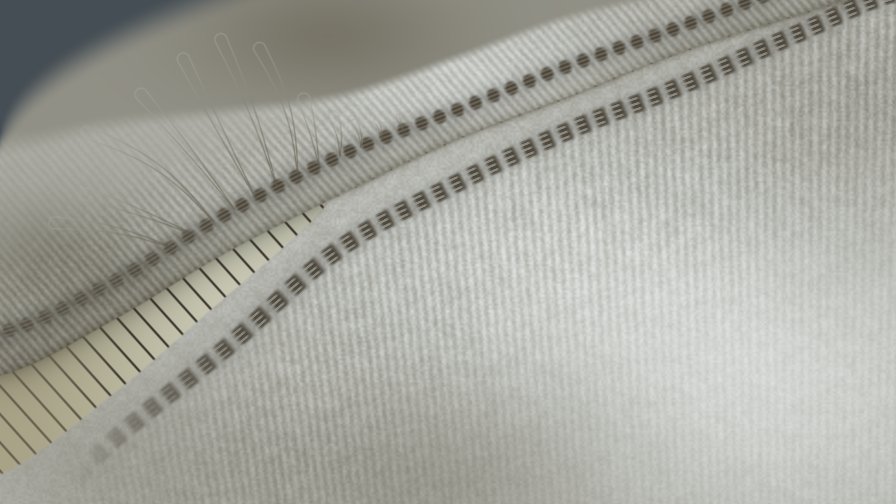
Reproduce this texture procedurally as a Shadertoy shader.

```glsl
// Two pieces of pale knit cloth joined by a diagonal seam that opens at the left.
// Height curves split the canvas into layers; ribs, stitches, threads and loose
// loops repeat in coordinates measured along those curves.

const float KNOT_GAP = 0.225;  // curve knot spacing along x
const float STITCH_STEP = 0.0356;
const float RIB_STEP = 0.0165;
const float TWILL_STEP = 0.0145;
const float THREAD_STEP = 0.0505;
const float LOOP_COUNT = 12.0;
const float TAU = 6.2832;
const vec3 CLOTH_DARK = vec3(0.35, 0.33, 0.27);
const vec3 CLOTH_LIGHT = vec3(0.78, 0.79, 0.77);
const vec3 STITCH_DARK = vec3(0.27, 0.245, 0.2);
const vec3 BACKDROP = vec3(0.27, 0.305, 0.33);

// Heights at equally spaced knots, left to right
const float CREST[9] = float[9](.71, .755, .779, .809, .883, .965, 1.02, 1.1, 1.2);
const float UPPER_ROW[9] = float[9](.34, .441, .576, .691, .779, .868, .947, 1.03, 1.11);
const float HEM[9] = float[9](.255, .365, .499, .613, .721, .807, .896, .968, 1.03);
const float LOWER_ROW[9] = float[9](-.08, .127, .311, .507, .633, .739, .829, .93, 1.02);

float hash(vec2 p) {
  vec3 q = fract(p.xyx * 0.1031);
  q += dot(q, q.yzx + 33.33);
  return fract((q.x + q.y) * q.z);
}

float noise(vec2 p) {
  vec2 i = floor(p), f = fract(p);
  f *= f * (3.0 - 2.0 * f);
  return mix(mix(hash(i), hash(i + vec2(1, 0)), f.x),
             mix(hash(i + vec2(0, 1)), hash(i + 1.0), f.x), f.y);
}

float below(float d, float soft) { return 1.0 - smoothstep(-soft, soft, d); }
float blob(vec2 p, float x, float y, float w, float h) {
  vec2 q = (p - vec2(x, y)) / vec2(w, h);
  return exp(-dot(q, q));
}
vec3 cloth(float light) { return mix(CLOTH_DARK, CLOTH_LIGHT, (light - 0.35) / 0.43); }

// Catmull-Rom height of a curve
float height(float k[9], float x) {
  float u = clamp(x / KNOT_GAP, 0.0, 7.999);
  int i = int(u);
  float t = u - float(i), a = k[max(i - 1, 0)], b = k[i], c = k[i + 1], d = k[min(i + 2, 8)];
  return b + 0.5 * t * (c - a + t * (2.0 * a - 5.0 * b + 4.0 * c - d + t * (3.0 * (b - c) + d - a)));
}

// x: position along the curve, y: signed distance above it
vec2 curveSpace(float k[9], vec2 p) {
  float slope = (height(k, p.x + 0.015) - height(k, p.x - 0.015)) / 0.03;
  float inv = inversesqrt(1.0 + slope * slope), n = (p.y - height(k, p.x)) * inv;
  return vec2(p.x + n * slope * inv, n);
}

// Outline of a teardrop standing on the origin
float teardrop(vec2 p, float len, float r) {
  p.x = abs(p.x);
  float b = -r / len, a = sqrt(1.0 - b * b), k = dot(p, vec2(-b, a));
  return abs(k < 0.0 ? length(p) : k > a * len ? length(p - vec2(0, len)) - r : dot(p, vec2(a, b)));
}

void mainImage(out vec4 fragColor, in vec2 fragCoord) {
  vec2 p = fragCoord / iResolution.y;
  float px = 1.0 / iResolution.y;
  float grain = noise(p * 230.0) + 0.6 * noise(p * 110.0) + 0.5 * noise(p * 45.0) - 1.05;

  // Blurred backdrop and distant fold
  float fold = 0.57 - 0.1 * blob(p, 0.65, 0.93, 0.25, 0.12);
  vec3 col = mix(BACKDROP, cloth(fold), below(p.y - 0.69 - 0.48 * sqrt(p.x), 0.045));

  // Upper cloth with diagonal ribs
  vec2 hem = curveSpace(HEM, p), row = curveSpace(UPPER_ROW, p);
  float focus = below(row.y - 0.12, 0.08);
  float twill = cos(TAU * (dot(p, vec2(0.75, 0.66)) + 0.002 * noise(p * 40.0)) / TWILL_STEP);
  float light = 0.66 + 0.11 * blob(p, 0.95, 0.84, 0.38, 0.14)
    - 0.14 * blob(p, 0.12, 0.48, 0.24, 0.12) - 0.09 * blob(p, 0.0, 0.3, 0.25, 0.1)
    - 0.05 * below(row.y, 0.03) - 0.13 * exp(-abs(hem.y) / 0.012)
    + (twill + grain) * mix(0.012, 0.045, focus);
  col = mix(col, cloth(light), below(p.y - height(CREST, p.x), 0.012 + 0.02 * exp(-3.0 * p.x)));

  // Upper stitches: dark knots with thin cross threads
  float cell = fract(row.x / STITCH_STEP) - 0.5;
  float knot = length(vec2(cell * STITCH_STEP, row.y * 0.85));
  float strands = 0.5 + 0.5 * cos(row.y * TAU / 0.008);
  float fade = smoothstep(0.15, 0.55, p.x);
  col *= 1.0 - 0.16 * exp(-row.y * row.y / 0.0006);
  col = mix(col, STITCH_DARK + 0.13 * strands, mix(0.6, 0.95, fade) * below(knot - 0.0115, 0.0045));

  // Opening and the threads that bridge it
  vec3 gap = mix(vec3(0.66, 0.64, 0.53), vec3(0.79, 0.79, 0.71), smoothstep(0.0, 0.5, p.x));
  gap *= 1.0 - 0.25 * exp(min(hem.y, 0.0) / 0.025);
  float across = abs(fract((p.x + 0.9 * p.y - 0.312) / THREAD_STEP + 0.5) - 0.5) * THREAD_STEP / 1.345;
  vec3 thread = STITCH_DARK * mix(1.4, 0.65, smoothstep(0.1, 0.28, p.x));
  gap = mix(gap, thread, 0.9 * below(across - 0.0023, px));
  col = mix(col, gap, below(hem.y, 0.003));

  // Lower cloth: near-vertical knit ribs under broad soft light
  float opening = 0.197 * pow(max(0.0, 1.0 - p.x / 0.65), 0.7);
  float edge = p.y - height(HEM, p.x) + opening;
  vec2 seam = curveSpace(LOWER_ROW, p);
  focus = exp(-pow((seam.y + 0.12) / 0.27, 2.0)) * smoothstep(0.2, 0.75, p.x);
  float rib = (p.x + 0.13 * p.y * (1.6 - p.x) + 0.002 * noise(p * 35.0)) / RIB_STEP;
  light = 0.695 + 0.12 * blob(p, 1.52, 0.24, 0.42, 0.28) + 0.08 * blob(p, 1.1, 0.47, 0.38, 0.22)
    - 0.1 * blob(p, 0.85, 0.04, 0.34, 0.18) - 0.08 * blob(p, 0.25, 0.05, 0.35, 0.2)
    - 0.06 * blob(p, 1.75, 0.8, 0.3, 0.18)
    + cos(TAU * rib) * mix(0.012, 0.045, focus) * below(seam.y + 0.01, 0.02)
    + grain * mix(0.035, 0.07, focus)
    - 0.22 * exp(-abs(edge) / 0.006) * smoothstep(0.55, 0.75, p.x);
  col = mix(col, cloth(light), below(edge, 0.004));

  // Lower stitches: slanted dark slots crossed by pale strands
  cell = fract(seam.x / STITCH_STEP) - 0.5;
  float slot = below(abs(cell) - 0.3, 0.16) * below(abs(seam.y) - 0.018, 0.006);
  strands = smoothstep(-0.3, 0.7, cos(seam.y * TAU / 0.0105 + cell)) * below(cell - 0.14, 0.12);
  col *= 1.0 - 0.14 * exp(-pow(seam.y / 0.025, 2.0)) * fade;
  col = mix(col, mix(STITCH_DARK, cloth(0.62), 0.75 * strands * fade), 0.9 * slot * sqrt(fade));

  // Loose loops leaning out of the upper stitches
  for (float i = 0.0; i < LOOP_COUNT; i++) {
    float t = i / (LOOP_COUNT - 1.0), h = hash(vec2(i, 17)), x = mix(0.34, 0.8, t);
    float lean = -0.012 - 0.22 * below(t - 0.45, 0.3);
    vec2 axis = vec2(lean, 0.03 + 0.3 * exp(-pow((t - 0.4) / 0.24, 2.0))) * (0.8 + 0.3 * h);
    float len = length(axis);
    vec2 dir = axis / len, q = p - vec2(x, height(UPPER_ROW, x));
    q = vec2(dot(q, vec2(dir.y, -dir.x)), dot(q, dir));
    float along = clamp(q.y / len, 0.0, 1.0);
    q.x -= 0.1 * len * (h - 0.2) * sin(0.5 * TAU * along);
    float line = below(teardrop(q, len, min(0.012, 0.12 * len)) - 0.0012, 1.2 * px);
    col = mix(col, cloth(mix(0.36, 0.65, along)), line * mix(0.8, 0.55, along));
  }
  fragColor = vec4(col, 1.0);
}
```
